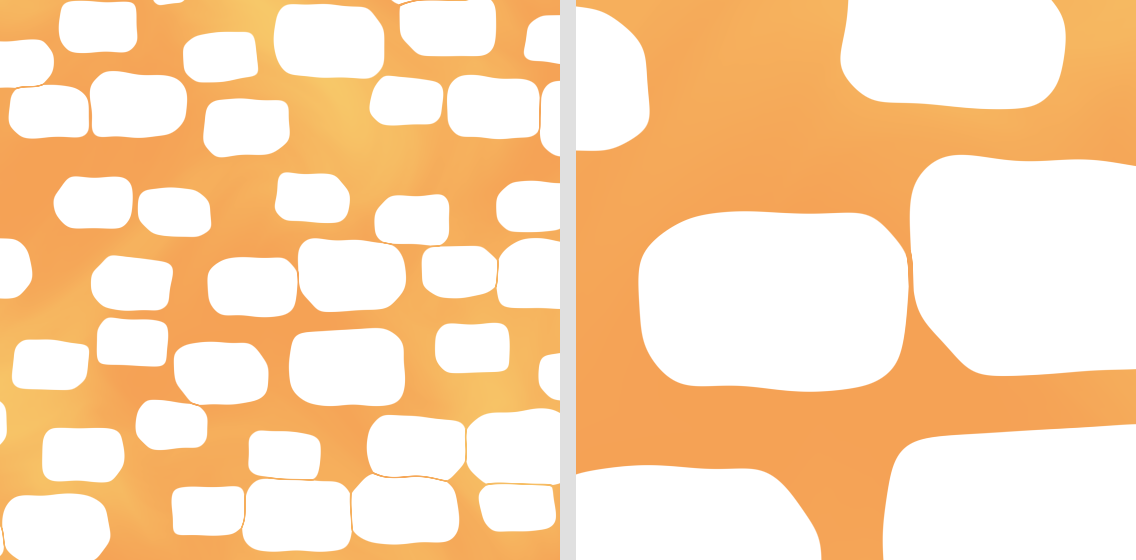
Left, the full canvas; right, a detail of the centre.
This pattern is drawn by a Shadertoy shader. Its source:

```glsl
// White rounded stones scattered in loose rows over a cloudy orange wash.

const vec2 CELL = vec2(1.0 / 5.0, 1.0 / 7.0);

vec4 hash4(vec2 p) {
    vec4 k = vec4(dot(p, vec2(127.1, 311.7)), dot(p, vec2(269.5, 183.3)),
                  dot(p, vec2(419.2, 371.9)), dot(p, vec2(83.7, 241.3)));
    return fract(sin(k + 1.7) * 43758.547);
}

// Soft octagon: a box with tilted sides and unevenly cut corners.
float stone(vec2 p, vec2 halfSize, float scale, vec2 id) {
    const float softness = 0.006;
    float sum = 0.0;
    for (int i = 0; i < 8; i++) {
        vec4 rnd = hash4(id * 3.1 + float(i) * 7.3);
        float angle = float(i) * 0.785398;
        float reach = dot(abs(vec2(cos(angle), sin(angle))), halfSize);
        if (i % 2 == 1) reach -= scale * mix(0.006, 0.03, rnd.x);
        angle += (rnd.y - 0.5) * 0.16;
        float side = dot(p, vec2(cos(angle), sin(angle))) - reach;
        sum += exp(side / (softness * scale));
    }
    float wobble = sin(p.x * 75.0 + id.x * 4.0) * sin(p.y * 85.0 + id.y * 5.0);
    return softness * scale * log(sum) + 0.0015 * wobble;
}

// Nearest stone, with a thin seam wherever two stones would overlap.
float stones(vec2 uv) {
    float nearest = 1.0, second = 1.0;
    float row = floor(uv.y / CELL.y);
    for (int j = -1; j <= 1; j++) {
        float r = row + float(j);
        float shift = hash4(vec2(r, 5.0)).x + 0.5 * r;
        float column = floor(uv.x / CELL.x - shift);
        for (int i = -1; i <= 1; i++) {
            vec2 id = vec2(column + float(i), r);
            vec4 rnd = hash4(id + 11.0);
            float scale = rnd.z < 0.04 ? 0.28 : 0.62 + 0.4 * rnd.w * rnd.w;
            vec2 jitter = (rnd.xy - 0.5) * (1.25 - scale);
            vec2 center = (id + vec2(shift, 0.0) + 0.5 + jitter) * CELL;
            float tilt = (fract(rnd.z * 17.0) - 0.5) * 0.14;
            mat2 turn = mat2(cos(tilt), sin(tilt), -sin(tilt), cos(tilt));
            float d = stone(turn * (uv - center), vec2(0.102, 0.067) * scale, scale, id);
            second = min(second, max(nearest, d));
            nearest = min(nearest, d);
        }
    }
    return max(nearest, nearest - second + 0.003);
}

// Warped layers of sines, giving soft blotches.
float clouds(vec2 uv) {
    vec2 q = uv * 6.5 + vec2(1.3, 4.1);
    float total = 0.0, amplitude = 0.5;
    for (int i = 0; i < 6; i++) {
        q += 0.7 * sin(q.yx * 1.2 + float(i) * 2.1);
        total += amplitude * sin(q.x) * cos(q.y);
        q = mat2(0.8, 0.6, -0.6, 0.8) * q * 1.8;
        amplitude *= 0.42;
    }
    return total;
}

void mainImage(out vec4 fragColor, in vec2 fragCoord) {
    vec2 uv = fragCoord / iResolution.y;
    float pixel = 1.0 / iResolution.y;

    // Orange wash with yellow patches
    vec3 orange = vec3(0.96, 0.635, 0.335);
    vec3 yellow = vec3(0.97, 0.80, 0.42);
    vec3 color = mix(orange, yellow, smoothstep(-0.5, 1.0, clouds(uv)));

    // Stones with a smooth edge
    float cover = 1.0 - smoothstep(-0.7 * pixel, 0.7 * pixel, stones(uv));
    fragColor = vec4(mix(color, vec3(1.0), cover), 1.0);
}
```
